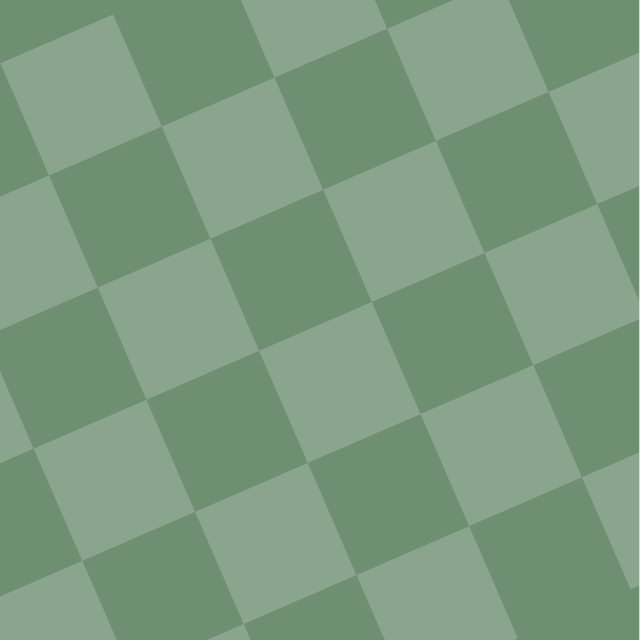
Reproduce this pattern procedurally as a Shadertoy shader.

```glsl
// Tilted two-tone green checkerboard: flat light squares on a darker ground.
// The canvas is rotated into cell units; an antialiased square wave per axis
// gives the checks in a band of six rows, with a thin pale strip at the right.

const vec3 GROUND_GREEN = vec3(0.435, 0.561, 0.451);
const vec3 LIGHT_GREEN = vec3(0.541, 0.647, 0.557);
const vec3 EDGE_PALE = vec3(0.80, 0.90, 0.80);
const float TILT = 0.4095;                 // radians, counter-clockwise
const vec2 CELL_SIZE = vec2(0.192, 0.191); // fraction of the canvas height
const vec2 PIVOT = vec2(0.581, 0.5283);    // a corner shared by four cells
const float HALF_ROWS = 3.0;               // rows on each side of the pivot
const float EDGE_WIDTH = 0.0015;           // fraction of the canvas width

// Signed distance to the nearest whole number, positive in even cells.
vec2 alternatingDistance(vec2 cell) {
    return 0.5 - abs(mod(cell + 0.5, 2.0) - 1.0);
}

void mainImage(out vec4 fragColor, in vec2 fragCoord) {
    // Rotate into the grid and measure in cells.
    vec2 p = fragCoord / iResolution.y - PIVOT;
    vec2 across = vec2(cos(TILT), sin(TILT));
    vec2 up = vec2(-across.y, across.x);
    vec2 cell = vec2(dot(p, across), dot(p, up)) / CELL_SIZE;
    vec2 pixel = 1.0 / (iResolution.y * CELL_SIZE);

    // Hold the outer rows past the band edge, so no seam shows there.
    float lastRow = HALF_ROWS - 0.5;
    vec2 held = vec2(cell.x, clamp(cell.y, -lastRow, lastRow));

    // Smooth square waves; their product alternates the squares.
    vec2 wave = clamp(2.0 * alternatingDistance(held) / pixel, -1.0, 1.0);
    float light = 0.5 + 0.5 * wave.x * wave.y;

    // Keep only the rows inside the band.
    light *= clamp((HALF_ROWS - abs(cell.y)) / pixel.y + 0.5, 0.0, 1.0);
    vec3 color = mix(GROUND_GREEN, LIGHT_GREEN, light);

    // Pale strip along the right edge.
    float fromRight = iResolution.x - fragCoord.x;
    float strip = clamp(EDGE_WIDTH * iResolution.x - fromRight + 0.5, 0.0, 1.0);
    fragColor = vec4(mix(color, EDGE_PALE, strip), 1.0);
}
```
